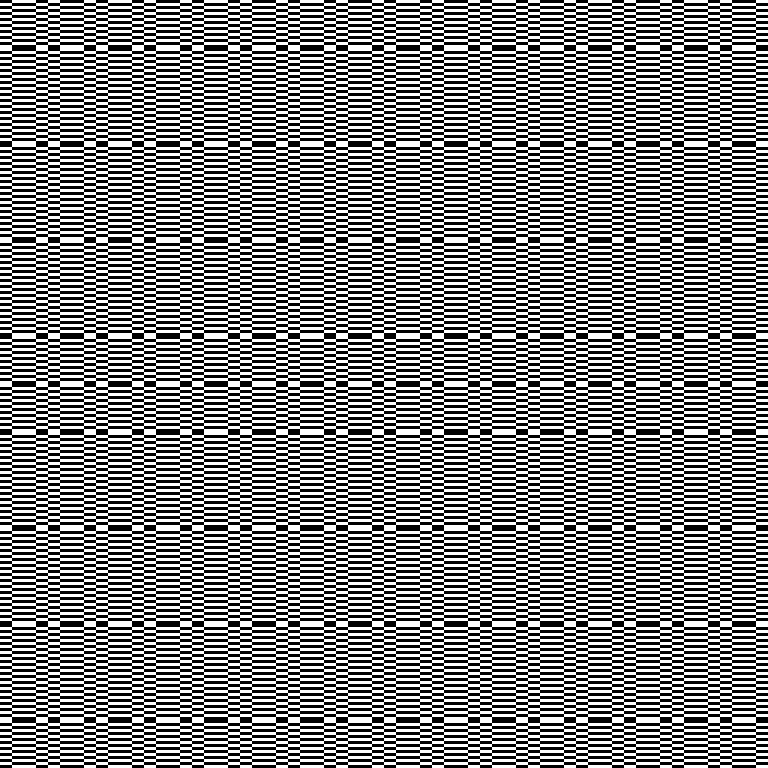
Write a WebGL 1 fragment shader that draws this pattern.

```glsl
precision highp float;

// Two-tone Walsh pattern: fine stripes flipped by wide and narrow columns.
// Each axis has a +1/-1 wave given by the parity of the index bits chosen
// by a mask; the product of the two waves selects black or white.

uniform vec2 u_resolution;

const float CELLS = 256.0;        // cells along each side
const float COLUMN_MASK = 28.0;   // bits 2, 3, 4: column rhythm 1-2-1
const float ROW_MASK = 177.0;     // bits 0, 4, 5, 7: stripes with doubled rows
const vec3 DARK = vec3(0.0);
const vec3 LIGHT = vec3(1.0);

// +1 or -1 from the parity of the masked bits of index
float walshSign(float index, float mask) {
  float parity = 0.0;
  for (int bit = 0; bit < 8; bit++) {
    parity += mod(index, 2.0) * mod(mask, 2.0);
    index = floor(index / 2.0);
    mask = floor(mask / 2.0);
  }
  return 1.0 - 2.0 * mod(parity, 2.0);
}

// Wave averaged over one pixel, blending the cells beside the nearest edge
float smoothWalsh(float position, float mask, float pixelWidth) {
  float edge = floor(position + 0.5);
  float coverage = clamp((position - edge) / pixelWidth + 0.5, 0.0, 1.0);
  float before = walshSign(max(edge - 1.0, 0.0), mask);
  float after = walshSign(min(edge, CELLS - 1.0), mask);
  return mix(before, after, coverage);
}

void main() {
  vec2 uv = gl_FragCoord.xy / u_resolution;
  vec2 cell = vec2(uv.x, 1.0 - uv.y) * CELLS;   // rows count from the top
  vec2 pixelWidth = CELLS / u_resolution;

  float columnWave = smoothWalsh(cell.x, COLUMN_MASK, pixelWidth.x);
  float rowWave = smoothWalsh(cell.y, ROW_MASK, pixelWidth.y);

  // Equal signs are dark, opposite signs are light
  float tone = 0.5 - 0.5 * columnWave * rowWave;
  gl_FragColor = vec4(mix(DARK, LIGHT, tone), 1.0);
}
```
